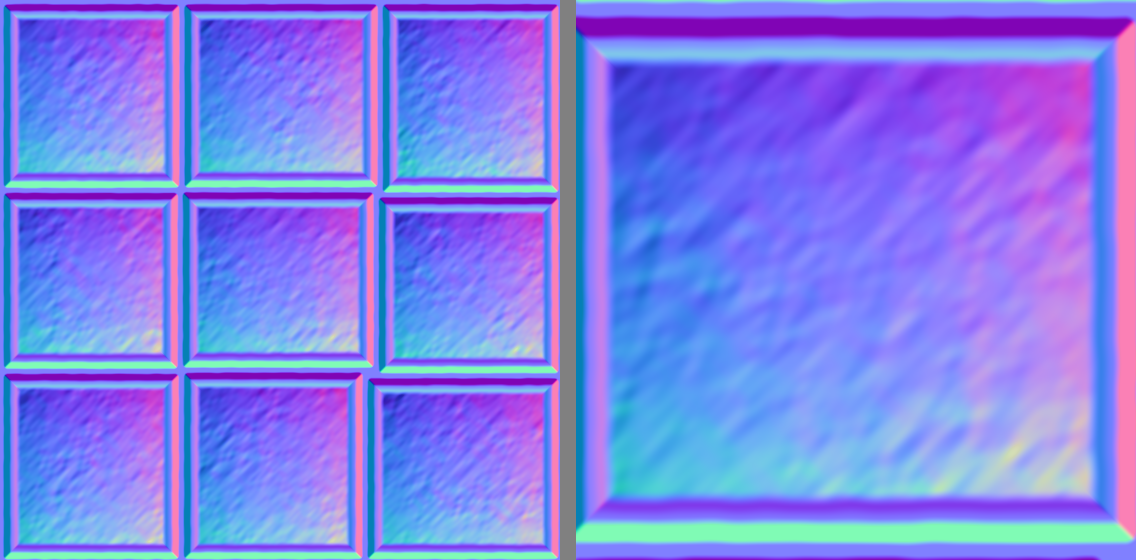
Left: the whole. Right: its middle third, enlarged.
Reproduce this texture map procedurally as a WebGL 2 fragment shader.

```glsl
#version 300 es
precision highp float;
// Tangent-space normal map of a three by three wall of pillowed square tiles.
// Each tile is a rounded box: a steep outer lip, a reversed groove and a soft
// dome roughened by noise. Outward slope goes to red and green, height to blue.

uniform vec2 u_resolution;
out vec4 outColor;

// Layout, in canvas units measured from the top left
const int TILES = 3;
const vec2 ORIGIN = vec2(0.002, 0.003);
const vec3 COLUMN_SEAM_1 = vec3(0.323, 0.320, 0.322); // one value per row
const vec3 COLUMN_SEAM_2 = vec3(0.677, 0.670, 0.650);
const vec3 ROW_SEAM_1 = vec3(0.337, 0.336, 0.345);    // one value per column
const vec3 ROW_SEAM_2 = vec3(0.660, 0.658, 0.668);

// Edge profile, as distances inward from the seam
const float CORNER_RADIUS = 0.012;
const float MITRE_SOFTNESS = 0.004;
const vec2 LIP_RISE = vec2(0.0025, 0.0065);
const vec2 LIP_FALL = vec2(0.0140, 0.0200);
const float GROOVE_CENTRE = 0.0268;
const float GROOVE_WIDTH = 0.0055;
const vec2 DOME_START = vec2(0.026, 0.036);

// Slopes and surface roughness
const float LIP_SLOPE = 0.97;
const float GROOVE_SLOPE = 0.55;
const float DOME_SLOPE = 0.64;
const float DOME_POWER = 1.4;
const float MIN_HEIGHT = 0.42;
const vec2 GRAIN_SCALE = vec2(42.0, 68.0);
const float GRAIN_SLOPE = 0.0028;
const float GRAIN_STEP = 0.003;
const float EDGE_WOBBLE = 0.0012;

float hash(vec2 p) {
    vec3 q = fract(vec3(p.xyx) * 0.1031);
    q += dot(q, q.yzx + 33.33);
    return fract((q.x + q.y) * q.z);
}

float noise(vec2 p) {
    vec2 cell = floor(p);
    vec2 f = fract(p);
    f = f * f * (3.0 - 2.0 * f);
    float near = mix(hash(cell), hash(cell + vec2(1, 0)), f.x);
    float far = mix(hash(cell + vec2(0, 1)), hash(cell + vec2(1, 1)), f.x);
    return mix(near, far, f.y);
}

// Grain height, stretched along the rising diagonal
float grain(vec2 p, vec2 seed) {
    vec2 q = vec2(p.x - p.y, p.x + p.y) * 0.7071 * GRAIN_SCALE + seed;
    return noise(q) + 0.45 * noise(q * 1.9 + 17.0);
}

vec2 grainSlope(vec2 p, vec2 seed) {
    vec2 e = vec2(GRAIN_STEP, 0.0);
    vec2 rise = vec2(grain(p + e.xy, seed) - grain(p - e.xy, seed),
                     grain(p + e.yx, seed) - grain(p - e.yx, seed));
    return -rise * GRAIN_SLOPE / (2.0 * GRAIN_STEP);
}

float seam(int index, float first, float second) {
    if (index == 0) return 0.0;
    if (index == TILES) return 1.0;
    return index == 1 ? first : second;
}

vec2 tileCorner(int column, int row, ivec2 shift) {
    return vec2(seam(column + shift.x, COLUMN_SEAM_1[row], COLUMN_SEAM_2[row]),
                seam(row + shift.y, ROW_SEAM_1[column], ROW_SEAM_2[column]));
}

// Distance inward from a rounded box, given the distances to its sides
float insideDistance(vec2 sides) {
    vec2 k = CORNER_RADIUS - sides;
    return CORNER_RADIUS - length(max(k, 0.0)) - min(max(k.x, k.y), 0.0);
}

void main() {
    vec2 uv = gl_FragCoord.xy / u_resolution;
    vec2 p = fract(vec2(uv.x, 1.0 - uv.y) - ORIGIN);

    // Find the tile that holds this point most deeply
    float depth = -1.0;
    vec2 local = vec2(0.0), halfSize = vec2(1.0), seed = vec2(0.0);
    for (int row = 0; row < TILES; row++) {
        for (int column = 0; column < TILES; column++) {
            vec2 low = tileCorner(column, row, ivec2(0));
            vec2 high = tileCorner(column, row, ivec2(1));
            vec2 q = p - 0.5 * (low + high);
            vec2 h = 0.5 * (high - low);
            float d = insideDistance(h - abs(q));
            if (d > depth) {
                depth = d;
                local = q;
                halfSize = h;
                seed = 40.0 + 37.0 * vec2(column, row);
            }
        }
    }

    // Outward direction, mitred at the corners
    vec2 sides = halfSize - abs(local);
    float facesX = smoothstep(-MITRE_SOFTNESS, MITRE_SOFTNESS, sides.y - sides.x);
    vec2 outward = normalize(vec2(facesX, 1.0 - facesX)) * sign(local);

    // Lip and groove follow the edge with a slight wobble
    float d = depth + EDGE_WOBBLE * (noise(local * 60.0 + seed) - 0.5);
    float lip = smoothstep(LIP_RISE.x, LIP_RISE.y, d) * (1.0 - smoothstep(LIP_FALL.x, LIP_FALL.y, d));
    float offset = (d - GROOVE_CENTRE) / GROOVE_WIDTH;
    float groove = exp(-offset * offset);
    vec2 slope = outward * (LIP_SLOPE * lip - GROOVE_SLOPE * groove);

    // Dome and grain fill the face, rougher in some patches
    float face = smoothstep(DOME_START.x, DOME_START.y, d);
    vec2 t = abs(local) / (halfSize - DOME_START.x);
    vec2 dome = sign(local) * DOME_SLOPE * pow(t, vec2(DOME_POWER));
    float patchiness = 0.6 + 0.9 * noise(local * 16.0 + seed);
    slope += face * (dome + patchiness * grainSlope(local, seed));

    float height = sqrt(max(1.0 - dot(slope, slope), MIN_HEIGHT * MIN_HEIGHT));
    outColor = vec4(clamp(0.5 + 0.5 * vec3(slope, height), 0.0, 1.0), 1.0);
}
```
